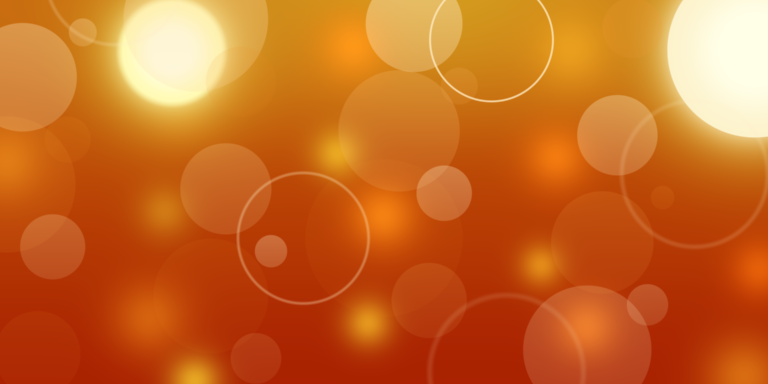
Write a Shadertoy shader that draws this background.

```glsl
// Warm amber bokeh: soft glows, translucent discs, thin rings and two bright lamps.
#define GLOWS 16
#define DISCS 24
#define RINGS 5
#define DISC_MAX 0.205
#define DISC_MIN 0.025
#define EMBER vec3(0.665, 0.135, 0.005)
#define AMBER vec3(0.725, 0.255, 0.015)
#define HONEY vec3(0.785, 0.420, 0.060)
#define GOLD  vec3(0.840, 0.650, 0.130)
#define FLAME vec3(1.000, 0.390, 0.010)
#define CREAM vec3(1.000, 0.920, 0.760)

// Evenly spread points in the unit square
vec2 scatter(float i, vec2 seed) {
    return fract(seed + i * vec2(0.7549, 0.5698));
}

// Evenly spread values in 0..1
float vary(float i, float seed) {
    return fract(seed + i * 0.618);
}

// Antialiased coverage of a signed distance
float cover(float dist, float blur) {
    return 1.0 - smoothstep(-blur, blur, dist);
}

vec3 backdrop(vec2 p, float aspect) {
    vec3 col = mix(EMBER, AMBER, smoothstep(0.0, 0.55, p.y));
    col = mix(col, HONEY, smoothstep(0.4, 1.0, p.y));
    float x = (p.x / aspect - 0.56) / 0.30;
    return mix(col, GOLD, 0.85 * exp(-x * x) * smoothstep(0.5, 1.08, p.y));
}

// Bright core inside a falling halo
vec3 addLamp(vec3 col, vec2 p, vec2 center, float radius, float blur, vec3 tint) {
    float d = length(p - center);
    float outside = max(d - radius, 0.0);
    vec3 halo = mix(GOLD, tint, 0.65 * exp(-outside / 0.05));
    col = mix(col, halo, 0.85 * exp(-pow(outside / 0.10, 1.3)));
    vec3 core = mix(vec3(1.0, 1.0, 0.91), tint, smoothstep(0.3, 1.0, d / radius));
    return mix(col, core, cover(d - radius, blur));
}

void mainImage(out vec4 fragColor, in vec2 fragCoord) {
    float aspect = iResolution.x / iResolution.y;
    float pixel = 1.0 / iResolution.y;
    vec2 p = fragCoord * pixel;
    vec2 span = vec2(aspect, 1.0);
    vec3 col = backdrop(p, aspect);

    // Blurred distant lights
    for (int k = 0; k < GLOWS; k++) {
        float i = float(k);
        vec2 q = p - scatter(i, vec2(0.44, 0.60)) * span;
        float size = mix(0.060, 0.120, vary(i, 0.15));
        float warmth = vary(i, 0.90);
        float power = mix(0.40, 0.85, vary(i * 2.0, 0.90));
        float falloff = exp(-dot(q, q) / (size * size));
        vec3 tint = mix(FLAME, GOLD, warmth) + vec3(0.10, 0.12, 0.04) * falloff;
        col = mix(col, tint, power * falloff);
    }

    // Lamps
    col = addLamp(col, p, vec2(0.224, 0.865) * span, 0.138, 0.012, vec3(1.0, 0.98, 0.70));
    col = addLamp(col, p, vec2(0.983, 0.870) * span, 0.228, pixel, vec3(0.99, 0.95, 0.80));

    // Translucent discs, from large to small
    for (int k = 0; k < DISCS; k++) {
        float i = float(k);
        vec2 center = scatter(i, vec2(0.50, 0.38));
        vec2 q = p - center * span;
        float radius = mix(DISC_MAX, DISC_MIN, pow(i / float(DISCS), 0.75));
        float strength = vary(i, 0.0);
        float alpha = mix(0.10, 0.42, strength) * mix(0.40, 1.0, center.y);
        alpha *= 1.0 + 0.2 * q.y / radius;
        vec3 tint = mix(vec3(0.93, 0.55, 0.12), CREAM, smoothstep(0.1, 0.8, strength));
        col = mix(col, tint, alpha * cover(length(q) - radius, pixel));
    }

    // Thin rings, fading and softening
    for (int k = 0; k < RINGS; k++) {
        float i = float(k);
        vec2 center = scatter(i, vec2(0.64, 0.83));
        center.y = center.y * 1.2 - 0.1;
        float edge = abs(length(p - center * span) - 0.16 - 0.01 * i);
        float width = 0.0025 + 0.001 * i;
        float line = cover(edge - width, pixel + 0.001 * i);
        col = mix(col, CREAM, line * 0.8 / (1.0 + 1.4 * i));
    }

    fragColor = vec4(clamp(col, 0.0, 1.0), 1.0);
}
```
